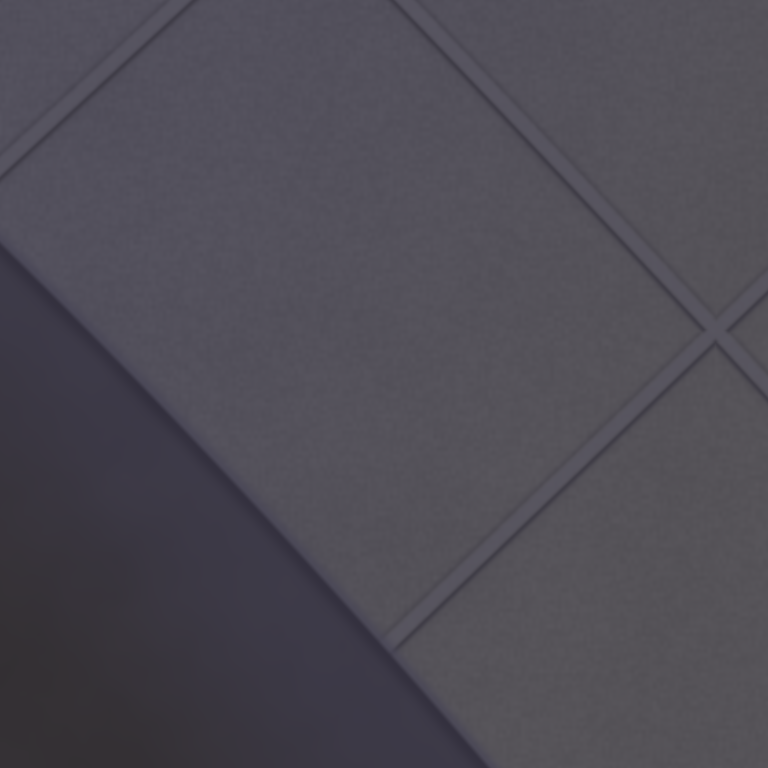
This texture is drawn by a WebGL 1 fragment shader. Its source:

```glsl
precision highp float;
// Soft grey diagonal tiles with bevelled seams above a dark shaded corner.

#define TILE_COOL vec3(0.322, 0.312, 0.360)
#define TILE_WARM vec3(0.335, 0.325, 0.345)
#define SEAM_LIGHT vec3(0.345, 0.335, 0.382)
#define SEAM_DARK vec3(0.235, 0.225, 0.265)
#define FLOOR_NEAR vec3(0.238, 0.226, 0.280)
#define FLOOR_FAR vec3(0.205, 0.190, 0.205)
#define RIM_COLOR vec3(0.285, 0.275, 0.340)
#define SEAM_OFFSET 0.0115
#define GRAIN 0.012
#define MOTTLE 0.016

uniform vec2 u_resolution;

float hash(vec2 p) {
  vec3 q = fract(vec3(p.xyx) * 0.1031);
  q += dot(q, q.yzx + 33.33);
  return fract((q.x + q.y) * q.z);
}

float noise(vec2 p) {
  vec2 i = floor(p);
  vec2 f = fract(p);
  f = f * f * (3.0 - 2.0 * f);
  return mix(mix(hash(i), hash(i + vec2(1.0, 0.0)), f.x),
             mix(hash(i + vec2(0.0, 1.0)), hash(i + 1.0), f.x), f.y);
}

float fbm(vec2 p) {
  float sum = 0.0;
  float amp = 0.5;
  for (int i = 0; i < 4; i++) {
    sum += amp * noise(p);
    p = p * 2.03 + 7.1;
    amp *= 0.5;
  }
  return sum / 0.9375;
}

// Signed distance to a gently bowed line; positive lies below it.
float bowedLine(vec2 p, float x0, float y0, float slope, float bow) {
  float x = p.x - x0;
  float grade = slope + 2.0 * bow * x;
  return (p.y - y0 - slope * x - bow * x * x) / sqrt(1.0 + grade * grade);
}

float bump(float d, float width) {
  d /= width;
  return exp(-d * d);
}

// x: raised light band, y: dark creases, deeper on the lower side.
vec2 seam(float d) {
  float light = 1.0 - smoothstep(0.004, 0.012, abs(d));
  float dark = 0.72 * bump(d - SEAM_OFFSET, 0.0042)
             + 0.30 * bump(d + SEAM_OFFSET, 0.0045)
             + 0.12 * bump(d - SEAM_OFFSET, 0.012);
  return vec2(light, dark);
}

void main() {
  vec2 uv = gl_FragCoord.xy / u_resolution;
  vec2 p = vec2(uv.x, 1.0 - uv.y);
  float pixel = 1.0 / min(u_resolution.x, u_resolution.y);

  // Layout of the three seams and the border of the dark corner
  float border = bowedLine(p, 0.0, 0.315, 0.98, 0.146);
  vec2 falling = seam(bowedLine(p, 0.527, 0.0, 1.04, 0.05));
  vec2 rising = seam(bowedLine(p, 0.508, 0.836, -0.958, 0.0));
  vec2 upper = seam(bowedLine(p, 0.0, 0.217, -0.92, 0.0));

  // Tile surface
  float warmth = smoothstep(0.15, 0.95, 0.65 * p.x + 0.45 * p.y);
  vec3 tile = mix(TILE_COOL, TILE_WARM, warmth);
  tile += MOTTLE * (fbm(p * 7.0) - 0.5);
  float weave = noise(p * vec2(95.0, 190.0)) + noise(p.yx * vec2(130.0, 210.0));
  tile += GRAIN * (weave - 1.0);

  // Creases first, then light bands so they join cleanly at the crossing
  float crease = max(falling.y, max(rising.y, upper.y));
  float band = max(falling.x, max(rising.x, upper.x));
  tile = mix(tile, SEAM_DARK, crease * (1.0 - 0.8 * band));
  tile = mix(tile, SEAM_LIGHT, 0.7 * band);
  tile = mix(tile, RIM_COLOR, 0.75 * bump(border + 0.002, 0.009));

  // Dark corner, fading to a warmer black at the lower left
  float depth = smoothstep(0.02, 0.42, border + 0.12 * (fbm(p * 6.0 + 3.0) - 0.5));
  vec3 ground = mix(FLOOR_NEAR, FLOOR_FAR, depth);
  ground += MOTTLE * (fbm(p * 11.0 + 20.0) - 0.5);
  ground -= 0.035 * bump(border - 0.005, 0.012);

  float cover = smoothstep(-0.002 - pixel, 0.003 + pixel, border);
  gl_FragColor = vec4(mix(tile, ground, cover), 1.0);
}
```
